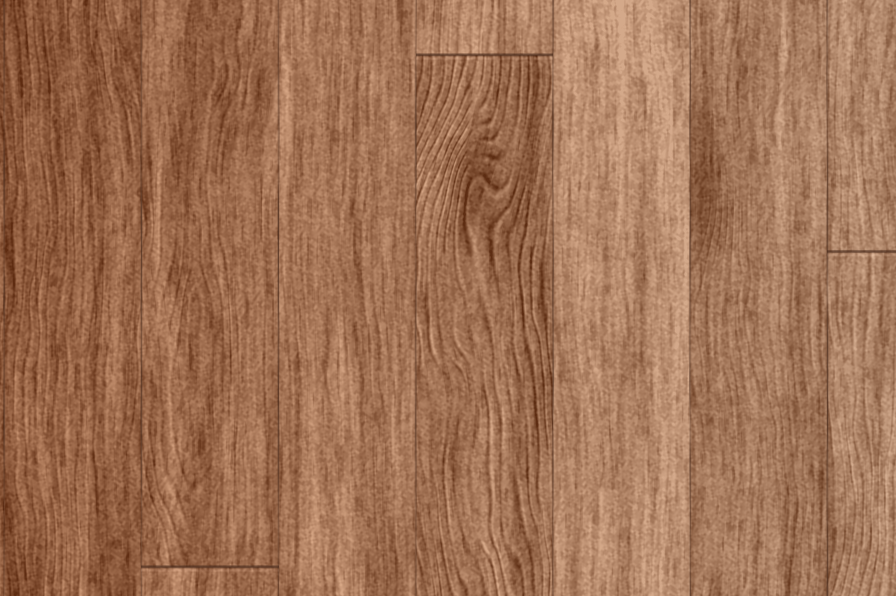
Write a Shadertoy shader that draws this texture.

```glsl
float hash(vec2 p) {
    return fract(sin(dot(p, vec2(12.9898, 78.233))) * 43758.5);
}

float noise(vec2 p) {
    vec2 cell = floor(p), f = fract(p);
    f = f * f * (3.0 - 2.0 * f);
    return mix(mix(hash(cell), hash(cell + vec2(1, 0)), f.x),
               mix(hash(cell + vec2(0, 1)), hash(cell + vec2(1, 1)), f.x), f.y);
}

float fbm(vec2 p) {
    float sum = 0.0, amp = 0.5;
    for (int i = 0; i < 4; i++) {
        sum += amp * noise(p);
        p = p * 2.03 + 17.3;
        amp *= 0.5;
    }
    return sum;
}

// Antialiased line of the given half width
float line(float d, float halfWidth) {
    float px = 1.0 / iResolution.y;
    return 1.0 - smoothstep(halfWidth - px, halfWidth + px, abs(d));
}

void mainImage(out vec4 fragColor, in vec2 fragCoord) {
    vec2 p = fragCoord / iResolution.y;
    float across = fragCoord.x / iResolution.x;

    // Plank columns and their end joints
    float pitch = 0.2302;
    float column = (p.x - 0.007) / pitch;
    float u = fract(column);
    int id = clamp(int(floor(column)), 0, 6);
    float joint = id == 1 ? 0.049 : id == 3 ? 0.908 : id == 6 ? 0.578 : 2.0;
    bool offcut = id == 1 ? p.y < joint : p.y > joint;

    // Tone and strength of figure per plank
    float tone = float[7](0.36, 0.46, 0.64, 0.50, 0.88, 0.62, 0.66)[id];
    float figure = float[7](0.45, 0.5, 0.2, 1.0, 0.15, 0.25, 0.6)[id];
    if (offcut) {
        tone += id == 3 ? 0.4 : 0.12;
        figure *= 0.4;
    }
    vec2 seed = vec2(float(id) * 13.7 + (offcut ? 5.3 : 0.0), float(id) * 7.1);

    // Knots bend the grain around them
    vec2 knotCenter = id == 5 ? vec2(0.1, 0.66) : vec2(0.43, 0.7);
    vec2 k = (vec2(u, p.y) - knotCenter) * vec2(1.0, 1.8);
    float knot = (id == 3 || id == 5) && !offcut ? exp(-dot(k, k) * 30.0) : 0.0;

    // Growth rings: straight, swept or nested in long arches
    float rings = u;
    if (id == 1 && !offcut) rings = length(vec2(u - 0.4, (p.y - 0.6) * 0.4));
    float warp = noise(vec2(u * 1.2, p.y * 3.0) + seed) - 0.5
               + 0.2 * (noise(vec2(u * 3.0, p.y * 8.0) + seed + 9.0) - 0.5);
    float phase = rings * 13.0 + warp * (1.5 + 6.0 * figure)
                + knot * 2.5 * sign(figure - 0.5)
                + 0.7 * noise(vec2(u * 9.0, p.y * 16.0) + seed);
    float groove = pow(0.5 + 0.5 * sin(6.2832 * phase), 6.0);
    float ridge = pow(0.5 + 0.5 * sin(6.2832 * phase - 1.7), 6.0);
    float broken = smoothstep(0.25, 0.65, noise(vec2(u * 9.0, p.y * 9.0) + seed + 31.0));
    float depth = (0.15 + 0.5 * figure) * mix(0.25, 1.0, broken);

    // Fibres, pores and mottling
    vec2 bent = vec2(p.x + warp * 0.07 * figure, p.y) + seed;
    float bands = fbm(bent * vec2(38.0, 1.8)) - 0.47;
    float fibre = noise(bent * vec2(165.0, 14.0)) - 0.5;
    float pores = smoothstep(0.6, 0.9, noise(bent * vec2(190.0, 34.0) + 50.0));
    float speckle = noise(mat2(0.83, 0.56, -0.56, 0.83) * p * 250.0) - 0.5;
    float mottle = fbm(vec2(u * 2.0, p.y * 3.5) + seed + 80.0) - 0.47;

    tone += 0.85 * bands + 0.42 * fibre + 0.5 * speckle + 0.65 * mottle;
    tone += depth * (0.55 * ridge - 0.8 * groove) - 0.28 * pores - 0.4 * knot;

    // Wood colour, redder on the left
    vec3 darkWood = vec3(0.49, 0.31, 0.20), lightWood = vec3(0.75, 0.58, 0.46);
    vec3 color = mix(darkWood, lightWood, clamp(tone, -0.5, 1.3));
    color *= mix(vec3(1.02, 0.96, 0.92), vec3(1.0, 1.02, 1.04), across);

    // Worn seams between planks, with a lit bevel below each end joint
    float side = (u - step(0.5, u)) * pitch;
    float wear = 0.25 + 0.55 * noise(vec2(float(id) * 3.0, p.y * 14.0));
    vec3 seamColor = vec3(0.30, 0.18, 0.12);
    color = mix(color, seamColor, line(side, 0.0014) * wear);
    color += 0.06 * line(p.y - joint + 0.006, 0.002);
    color = mix(color, seamColor, 0.7 * line(p.y - joint, 0.0022));

    fragColor = vec4(color, 1.0);
}
```
